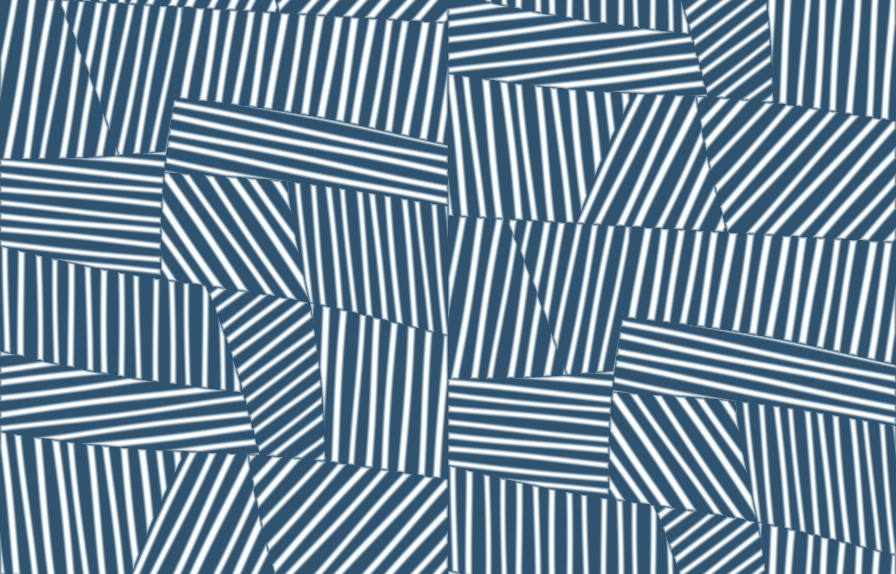
This pattern is drawn by a WebGL 1 fragment shader. Its source:

```glsl
precision highp float;
// Patchwork of hand-drawn white stripes on blue, in a half-drop repeat of one tile.

uniform vec2 u_resolution;

#define COLUMNS 2.0       // tiles across the canvas
#define PERIOD 1.29       // tile height, in tile widths
#define DROP 0.49         // vertical shift from column to column
#define SLANT 0.06        // slope of the horizontal tile seam
#define MIN_AREA 0.125    // patches smaller than this are not cut again
#define WIDE 2.8          // aspect from which a patch gets lengthwise stripes
#define PITCH 0.0348      // mean stripe spacing, in tile widths
#define HALF_WIDTH 0.158  // half a stripe, as a share of the pitch
#define WOBBLE 0.06       // hand-drawn drift, as a share of the pitch
#define GAP 0.002         // blue margin along each patch border
#define SOFTNESS 0.0047   // half width of the edge blur

const vec3 BLUE = vec3(0.188, 0.327, 0.436);
const vec3 WHITE = vec3(0.990, 1.0, 1.0);

float hash(float n) {
  return fract(sin(n * 12.9898 + 15.3) * 43758.5453);
}

// Evenly spread value for a patch id, by golden-ratio steps.
float spread(float id, float offset) {
  return fract(id * 0.618034 + offset);
}

// Cuts the tile by slanted lines, up to four times over.
// Returns the patch id, the distance to its border and its aspect.
vec3 patchAt(vec2 q) {
  vec2 low = vec2(0.0);
  vec2 high = vec2(1.0, PERIOD);
  float border = min(min(q.x, 1.0 - q.x), min(q.y, PERIOD - q.y));
  vec2 bent = q + 0.008 * sin(q.yx * vec2(9.0, 7.0));
  float id = 1.0;

  for (int level = 0; level < 4; level++) {
    vec2 size = high - low;
    if (size.x * size.y < MIN_AREA) break;
    float ratio = mix(0.36, 0.64, fract(id * 0.754877 + 0.8));
    float tilt = 2.0 * hash(id + 40.0) - 1.0;
    bool acrossX = size.x * mix(0.4, 1.6, spread(id, 0.9)) > size.y;

    vec2 cut = low + size * (acrossX ? vec2(ratio, 0.5) : vec2(0.5, ratio));
    vec2 normal = normalize(acrossX ? vec2(1.0, 0.45 * tilt)
                                    : vec2(0.17 * tilt, 1.0));
    float d = dot(bent - cut, normal);

    // Keep the half of the box that holds this point.
    if (acrossX) {
      if (d < 0.0) high.x = cut.x; else low.x = cut.x;
    } else {
      if (d < 0.0) high.y = cut.y; else low.y = cut.y;
    }
    border = min(border, abs(d));
    id = 2.0 * id + step(0.0, d);
  }
  vec2 box = high - low;
  return vec3(id, border, box.x / box.y);
}

// Angle of the stripes from the vertical, positive towards the upper left.
float leanOf(float id, float aspect) {
  float turn = spread(id, 0.6);
  if (aspect > WIDE) return 1.5708 + 0.4 * (turn - 0.5);  // lengthwise
  if (turn < 0.05) return 1.53;                           // level
  if (turn < 0.25) return -0.4 - 5.0 * (turn - 0.1);      // diagonal
  if (turn > 0.9) return 0.62;                            // counter-diagonal
  return 0.15 * cos(14.0 * (turn - 0.49)) - 0.04;         // near upright
}

// Signed distance to the stripes of one patch, negative inside a stripe.
float stripes(vec2 q, float id, float lean) {
  vec2 across = vec2(cos(lean), sin(lean));
  float along = dot(q, vec2(-across.y, across.x));

  float pitch = PITCH * mix(0.86, 1.16, hash(id + 120.0));
  float s = dot(q, across) / pitch + hash(id + 160.0);
  float index = floor(s);
  float drift = WOBBLE * sin(along * 11.0 + index * 2.4)
              + 0.14 * (hash(index + id * 3.0) - 0.5);
  float halfWidth = HALF_WIDTH * mix(0.86, 1.16, hash(index + id * 7.0))
                  * mix(0.88, 1.14, hash(id + 200.0));
  return (abs(fract(s) - 0.5 + drift) - halfWidth) * pitch;
}

void main() {
  vec2 p = gl_FragCoord.xy / u_resolution.x * COLUMNS;
  float column = floor(p.x);
  vec2 q = vec2(fract(p.x), 0.0);
  q.y = mod(p.y + DROP * column + SLANT * q.x, PERIOD);

  vec3 cell = patchAt(q);
  float d = stripes(q, cell.x, leanOf(cell.x, cell.z));
  d = max(d, GAP - cell.y);

  float soft = max(SOFTNESS, 0.75 * COLUMNS / u_resolution.x);
  float ink = 1.0 - smoothstep(-soft, soft, d);
  gl_FragColor = vec4(mix(BLUE, WHITE, ink), 1.0);
}
```
